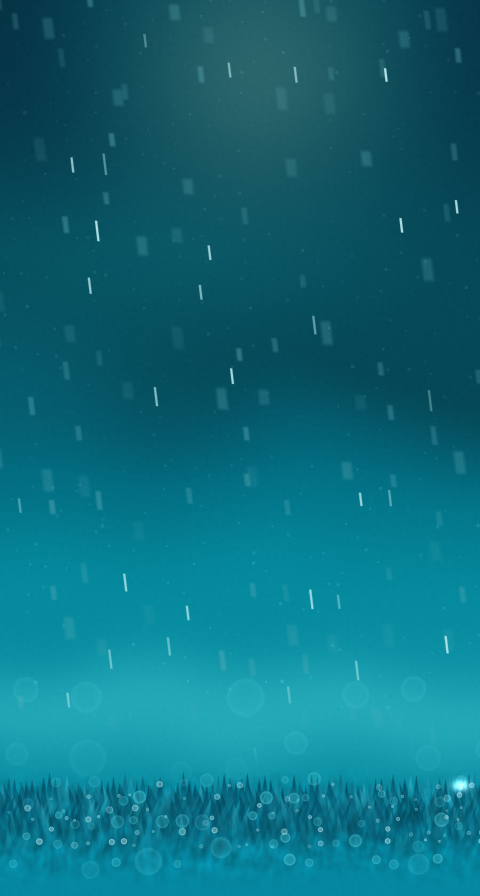
Reproduce this background procedurally as a WebGL 2 fragment shader.

```glsl
#version 300 es
precision highp float;
// Rain falling over a teal meadow: a blurred vertical gradient with soft glows,
// hashed cells of sharp and defocused streaks, and a strip of layered grass
// blades sprinkled with rimmed bokeh drops. Lengths are in canvas heights.

uniform vec2 u_resolution;
out vec4 fragColor;

vec2 hash2(vec2 p) {
  vec3 q = fract(p.xyx * vec3(0.1031, 0.1030, 0.0973));
  q += dot(q, q.yzx + 33.33);
  return fract((q.xx + q.yz) * q.zy);
}

// Gradient noise, roughly -0.7 to 0.7
float noise(vec2 p) {
  vec2 i = floor(p), f = fract(p);
  vec2 s = f * f * f * (f * (f * 6.0 - 15.0) + 10.0);
  vec2 e = vec2(0.0, 1.0);
  float a = dot(hash2(i) * 2.0 - 1.0, f);
  float b = dot(hash2(i + e.yx) * 2.0 - 1.0, f - e.yx);
  float c = dot(hash2(i + e.xy) * 2.0 - 1.0, f - e.xy);
  float d = dot(hash2(i + e.yy) * 2.0 - 1.0, f - e.yy);
  return mix(mix(a, b, s.x), mix(c, d, s.x), s.y);
}

float glow(vec2 p, vec2 center, vec2 size) {
  vec2 d = (p - center) / size;
  return exp(-dot(d, d));
}

vec3 backdrop(vec2 uv) {
  float drift = 0.05 * noise(uv * vec2(2.5, 5.0) + 7.0);
  float y = uv.y + drift;
  vec3 c = mix(vec3(0.02, 0.54, 0.62), vec3(0.01, 0.43, 0.51), smoothstep(0.32, 0.5, y));
  c = mix(c, vec3(0.02, 0.28, 0.34), smoothstep(0.45, 0.6, y + 0.05 * (uv.x - 0.5)));
  c = mix(c, vec3(0.02, 0.38, 0.45), 0.65 * glow(uv, vec2(0.0, 0.58), vec2(0.3, 0.09)));
  c = mix(c, vec3(0.03, 0.36, 0.42), 0.7 * glow(uv, vec2(0.35, 0.72), vec2(0.45, 0.09)));
  float side = smoothstep(0.15, 0.55, abs(uv.x - 0.53));
  c = mix(c, vec3(0.02, 0.19, 0.26), 0.85 * side * smoothstep(0.68, 1.0, y));
  c = mix(c, vec3(0.18, 0.41, 0.43), 0.9 * glow(uv, vec2(0.54, 0.92), vec2(0.25, 0.14)));
  // Mist above the meadow
  return mix(c, vec3(0.15, 0.67, 0.73), 0.92 * glow(uv, vec2(0.6, 0.205 + drift), vec2(1.8, 0.065)));
}

// One slanted streak per cell, kept at random
float rain(vec2 p, vec2 cell, vec2 halfSize, float blur, float density, float seed) {
  p.x += 0.12 * p.y;
  vec2 id = floor(p / cell);
  vec2 h = hash2(id + seed), k = hash2(id + seed + 51.7);
  vec2 size = halfSize * vec2(1.0, 0.6 + 0.4 * k.y);
  vec2 offset = (h - 0.5) * (cell - 2.0 * (halfSize + blur));
  vec2 d = abs((fract(p / cell) - 0.5) * cell - offset) - size;
  vec2 cover = 1.0 - smoothstep(-blur, blur, d);
  return cover.x * cover.y * step(k.x, density) * (0.35 + 0.65 * h.x);
}

// Discs with a brighter rim, limited to centers between two heights
float bokeh(vec2 p, float cell, vec2 radii, vec2 band, float density, float seed) {
  vec2 id = floor(p / cell);
  vec2 h = hash2(id + seed), k = hash2(id + seed + 23.1);
  float r = mix(radii.x, radii.y, k.y * k.y);
  vec2 center = (id + 0.5) * cell + (h - 0.5) * (cell - 2.2 * r);
  float edge = max(0.8 / u_resolution.y, 0.08 * r);
  float d = length(p - center) - r;
  float disc = 1.0 - smoothstep(-edge, edge, d);
  float rim = smoothstep(-0.45 * r, 0.0, d);
  float inside = step(band.x, center.y) * step(center.y, band.y);
  return disc * (0.45 + 0.55 * rim) * inside * step(k.x, density) * (0.4 + 0.6 * h.y);
}

// Rows of tapered blades, each fading toward its root
vec3 grass(vec3 c, vec2 p, float px) {
  for (int i = 0; i < 6; i++) {
    float row = float(i), base = 0.122 - 0.011 * row, width = 0.0065;
    float x = p.x + (p.y - base) * 0.35 * sin(row * 2.3) + row * 0.0021;
    vec2 h = hash2(vec2(floor(x / width), row + 90.0));
    float tip = base + 0.016 * h.x + 0.006 * noise(vec2(p.x * 14.0, row));
    float blade = 0.45 * width * clamp((tip - p.y) / 0.018, 0.0, 1.0);
    float d = abs(fract(x / width) - 0.5) * width - blade;
    float cover = (1.0 - smoothstep(-px, px, d)) * smoothstep(tip - 0.035, tip - 0.006, p.y) * step(p.y, tip);
    vec3 tint = mix(vec3(0.01, 0.25, 0.34), vec3(0.18, 0.68, 0.76), h.y * h.y);
    c = mix(c, tint, cover * (0.72 - 0.09 * row));
  }
  return c;
}

void main() {
  vec2 uv = gl_FragCoord.xy / u_resolution;
  vec2 p = gl_FragCoord.xy / u_resolution.y;
  float px = 1.0 / u_resolution.y;
  vec3 color = backdrop(uv);

  // Meadow body, mottled and darker just under the tips
  float meadow = 1.0 - smoothstep(0.10, 0.145, p.y + 0.012 * noise(p * 30.0));
  float mottle = noise(p * vec2(75.0, 48.0)) + 0.6 * noise(p * vec2(160.0, 100.0));
  vec3 ground = mix(vec3(0.02, 0.53, 0.63), vec3(0.02, 0.43, 0.52), glow(p, vec2(0.27, 0.085), vec2(0.8, 0.035)));
  color = mix(color, ground * (1.0 + 0.4 * mottle * smoothstep(0.0, 0.07, p.y)), meadow);
  color = grass(color, p, px);

  // Defocused and bright drops near the ground
  vec3 pale = vec3(0.35, 0.83, 0.88);
  color = mix(color, pale, 0.16 * bokeh(p, 0.062, vec2(0.012, 0.024), vec2(0.13, 0.24), 0.6, 3.0));
  color = mix(color, pale, 0.28 * bokeh(p, 0.07, vec2(0.01, 0.02), vec2(0.0, 0.09), 0.5, 17.0));
  color = mix(color, pale, 0.6 * bokeh(p, 0.024, vec2(0.004, 0.009), vec2(0.035, 0.135), 0.45, 31.0));
  color = mix(color, vec3(0.8, 0.97, 1.0), 0.85 * bokeh(p, 0.013, vec2(0.0013, 0.004), vec2(0.05, 0.125), 0.3, 47.0));
  color += 0.7 * glow(uv, vec2(0.96, 0.123), vec2(0.017, 0.006));

  // Rain from blurred to sharp, then faint drifting specks
  float air = smoothstep(0.13, 0.26, p.y);
  vec3 mistTint = vec3(0.38, 0.68, 0.72);
  color = mix(color, mistTint, 0.30 * air * rain(p, vec2(0.065, 0.085), vec2(0.0055, 0.013), 0.003, 0.5, 5.0));
  color = mix(color, mistTint, 0.42 * air * rain(p, vec2(0.058, 0.08), vec2(0.003, 0.011), 0.002, 0.4, 12.0));
  color = mix(color, vec3(0.75, 0.93, 0.94), 0.95 * air * rain(p, vec2(0.068, 0.1), vec2(0.0013, 0.012), 0.8 * px, 0.5, 29.0));
  color += 0.13 * air * bokeh(p, 0.022, vec2(0.0008, 0.0018), vec2(0.2, 1.0), 0.35, 61.0);

  color += 0.012 * noise(p * 210.0);
  fragColor = vec4(clamp(color, 0.0, 1.0), 1.0);
}
```
